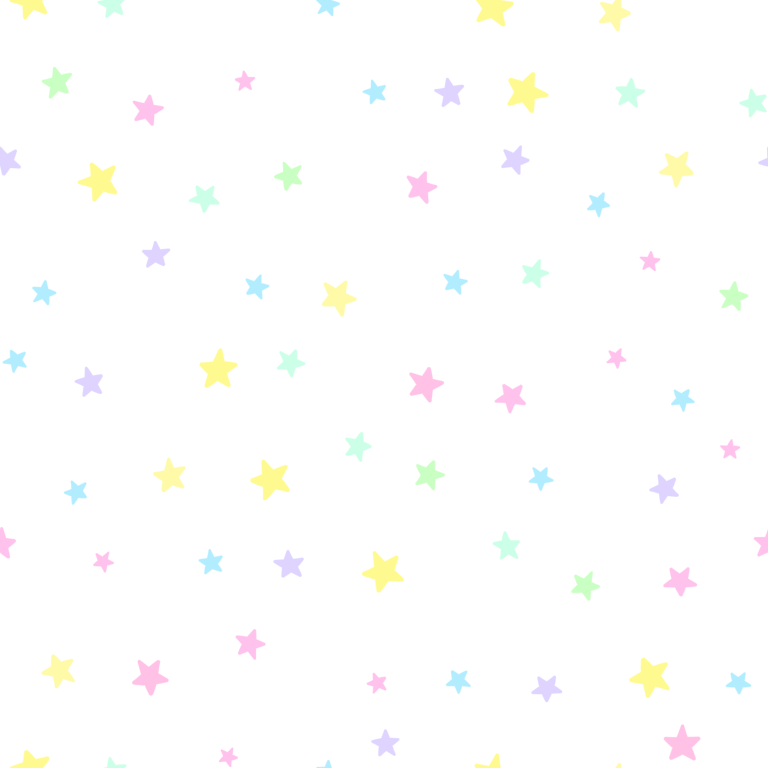
Reproduce this pattern procedurally as a three.js fragment shader.

```glsl
varying vec2 vUv;

const float GRID = 8.0;                    // star cells across the canvas
const vec2 GRID_SHIFT = vec2(0.32, 0.41);  // in cells, lets stars cross the border
const float JITTER = 0.26;                 // wander from the cell centre, in cells
const float SIZE_SPREAD = 0.04;
const float NOTCH = 0.43;                  // inner radius / outer radius
const float ROUNDING = 0.1;                // corner radius / outer radius
const float WOBBLE = 0.05;                 // hand-cut unevenness / outer radius
const float EDGE = 0.0011;                 // half width of the soft edge
const float TAU = 6.2831853;
const vec3 PAPER = vec3(1.0);

// Star kinds: colour and outer radius in canvas units
const vec4 YELLOW     = vec4(1.00, 0.98, 0.56, 0.0275);
const vec4 CREAM      = vec4(1.00, 0.98, 0.66, 0.0240);
const vec4 PINK_SMALL = vec4(1.00, 0.76, 0.93, 0.0137);
const vec4 PINK       = vec4(1.00, 0.76, 0.93, 0.0212);
const vec4 PINK_LARGE = vec4(1.00, 0.76, 0.90, 0.0247);
const vec4 MINT       = vec4(0.80, 1.00, 0.91, 0.0196);
const vec4 GREEN      = vec4(0.79, 1.00, 0.76, 0.0205);
const vec4 LAVENDER   = vec4(0.87, 0.83, 1.00, 0.0195);
const vec4 BLUE       = vec4(0.70, 0.93, 1.00, 0.0166);

float hash(vec2 cell, float salt) {
  return fract(sin(dot(cell, vec2(127.1, 311.7)) + salt * 74.7) * 4375.85);
}

// Each of the 64 ranks occurs once, so the kinds keep fixed shares
vec4 starKind(vec2 cell) {
  float rank = mod(27.0 * cell.x + 4.0 * cell.y * (cell.y + 1.0) + 0.5, 64.0);
  if (rank < 8.0) return YELLOW;
  if (rank < 20.0) return BLUE;
  if (rank < 26.0) return PINK;
  if (rank < 34.0) return MINT;
  if (rank < 39.0) return CREAM;
  if (rank < 48.0) return LAVENDER;
  if (rank < 55.0) return PINK_SMALL;
  if (rank < 60.0) return GREEN;
  if (rank < 63.0) return PINK_LARGE;
  return BLUE;
}

// Signed distance to a five-pointed star with rounded corners
float starDistance(vec2 p, float radius) {
  float sector = TAU / 5.0;
  float angle = abs(mod(atan(p.y, p.x) + 0.5 * sector, sector) - 0.5 * sector);
  vec2 q = length(p) * vec2(cos(angle), sin(angle));
  float corner = ROUNDING * radius;
  vec2 tip = vec2(radius - corner, 0.0);
  vec2 notch = NOTCH * tip.x * vec2(cos(0.5 * sector), sin(0.5 * sector));
  vec2 side = notch - tip;
  vec2 w = q - tip;
  float along = clamp(dot(w, side) / dot(side, side), 0.0, 1.0);
  float inside = sign(side.x * w.y - side.y * w.x);
  return -inside * length(w - side * along) - corner;
}

void main() {
  // Staggered rows of cells, wrapping at the canvas border
  vec2 g = vUv * GRID + GRID_SHIFT;
  float row = floor(g.y);
  g.x += 0.5 * mod(row, 2.0);
  vec2 cell = mod(floor(g), GRID);

  // One scattered star per cell
  vec4 kind = starKind(cell);
  vec2 wander = vec2(hash(cell, 1.0), hash(cell, 2.0)) * 2.0 - 1.0;
  vec2 p = (fract(g) - 0.5 - JITTER * wander) / GRID;
  float radius = kind.a * (1.0 + SIZE_SPREAD * (hash(cell, 3.0) * 2.0 - 1.0));

  // Random turn and a slight bend of the arms
  float turn = TAU * hash(cell, 4.0);
  float c = cos(turn);
  float s = sin(turn);
  p = mat2(c, s, -s, c) * p;
  float phase = TAU * hash(cell, 5.0);
  p += WOBBLE * radius * sin(p.yx / radius * 2.4 + vec2(phase, phase * 1.7));

  float cover = 1.0 - smoothstep(-EDGE, EDGE, starDistance(p, radius));
  gl_FragColor = vec4(mix(PAPER, kind.rgb, cover), 1.0);
}
```
